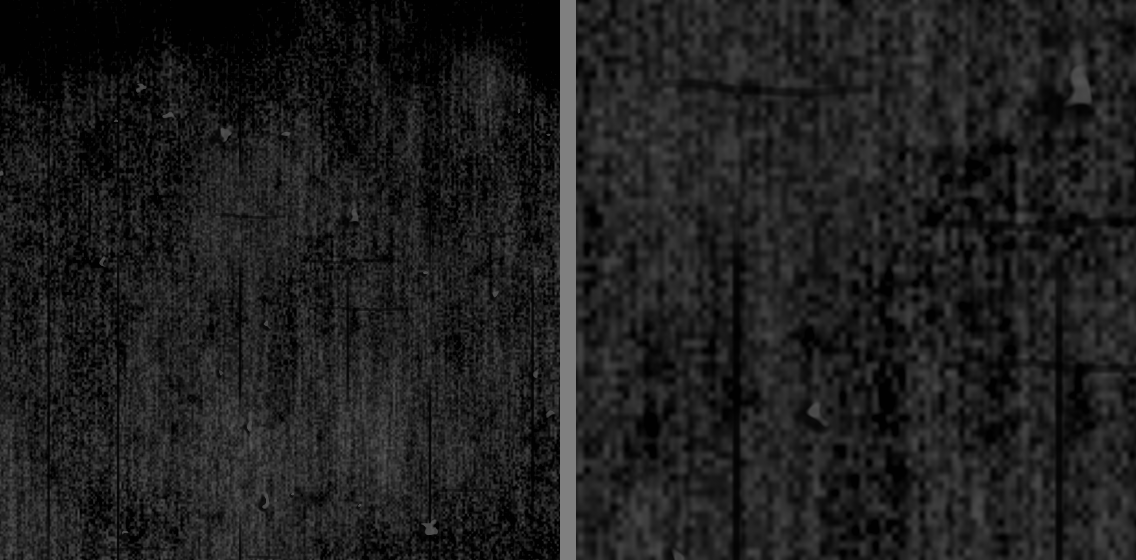
Left, the full canvas; right, a detail of the centre.
A WebGL 2 fragment shader for this texture:

```glsl
#version 300 es
precision highp float;
// Worn, sooty dark boards: cloudy grey stains under fine vertical fibres and grain.
// Layered value noise sets the tone; looped seams, scratches and pale chips
// add wear, and an uneven black scorch covers the upper edge.

uniform vec2 u_resolution;
out vec4 fragColor;

float hash(vec2 p) {
  vec3 q = fract(p.xyx * 0.1031);
  q += dot(q, q.yzx + 33.33);
  return fract((q.x + q.y) * q.z);
}

float noise(vec2 p) {
  vec2 cell = floor(p);
  vec2 f = fract(p);
  f = f * f * (3.0 - 2.0 * f);
  float low = mix(hash(cell), hash(cell + vec2(1.0, 0.0)), f.x);
  float high = mix(hash(cell + vec2(0.0, 1.0)), hash(cell + 1.0), f.x);
  return mix(low, high, f.y);
}

float fbm(vec2 p) {
  float sum = 0.0;
  float weight = 0.5;
  for (int i = 0; i < 5; i++) {
    sum += weight * noise(p);
    p = p * 2.03 + vec2(17.3, 9.1);
    weight *= 0.5;
  }
  return sum / 0.97;
}

// Thin vertical fibres of mixed length, centred on zero
float fibres(vec2 p) {
  float fine = noise(p * vec2(250.0, 14.0) + 31.0);
  float wide = noise(p * vec2(105.0, 5.0) + 73.0);
  return 0.65 * fine + 0.35 * wide - 0.5;
}

// Soft speckle, slightly stretched along the boards, centred on zero
float speckle(vec2 p) {
  float fine = noise(p * vec2(256.0, 225.0) + 11.0);
  float coarse = noise(p * vec2(150.0, 115.0) + 57.0);
  return 0.75 * fine + 0.25 * coarse - 0.5;
}

// Dark gaps between boards, broken along their length
float seams(vec2 p, float count) {
  float dark = 0.0;
  for (float i = 0.0; i < count; i++) {
    float x = (i + 0.2 + 0.6 * hash(vec2(i, 4.0))) / count;
    float line = 1.0 - smoothstep(0.0008, 0.0034, abs(p.x - x));
    float worn = smoothstep(0.25, 0.6, noise(vec2(i * 7.0 + 3.0, p.y * 5.0)));
    dark = max(dark, line * worn);
  }
  return dark;
}

// Faint, short horizontal scratches
float scratches(vec2 p, float count) {
  float dark = 0.0;
  for (float i = 0.0; i < count; i++) {
    vec2 center = vec2(hash(vec2(i, 21.0)), hash(vec2(i, 35.0)));
    float halfLength = mix(0.03, 0.11, hash(vec2(i, 48.0)));
    float wobble = 0.006 * (noise(vec2(p.x * 30.0, i * 5.0)) - 0.5);
    float line = 1.0 - smoothstep(0.001, 0.004, abs(p.y - center.y + wobble));
    float span = 1.0 - smoothstep(0.5, 1.0, abs(p.x - center.x) / halfLength);
    dark = max(dark, line * span);
  }
  return dark;
}

// Ragged chips: x is the pale face, y the dark hollow beside it
vec2 chips(vec2 p, float count) {
  vec2 mask = vec2(0.0);
  vec2 ragged = vec2(noise(p * 85.0), noise(p * 85.0 + 40.0)) - 0.5;
  for (float i = 0.0; i < count; i++) {
    vec2 center = vec2(hash(vec2(i, 62.0)), 0.92 * hash(vec2(i, 87.0)));
    float size = mix(0.003, 0.013, pow(hash(vec2(i, 93.0)), 2.0));
    vec2 stretch = mix(vec2(0.7, 1.4), vec2(1.4, 0.6), hash(vec2(i, 99.0)));
    vec2 offset = p - center + ragged * size * 2.2;
    float face = length(offset / stretch) / size;
    float hollow = length(offset + size * vec2(1.0, 0.8)) / size;
    mask.x = max(mask.x, 1.0 - smoothstep(0.6, 1.15, face));
    mask.y = max(mask.y, 1.0 - smoothstep(0.7, 2.0, hollow));
  }
  return mask;
}

// Uneven black scorch hanging from the upper edge
float scorch(vec2 p) {
  float ragged = fbm(p * vec2(7.0, 6.0) + 23.0) - 0.5;
  return smoothstep(0.84, 1.0, p.y + 0.38 * ragged * smoothstep(0.65, 0.9, p.y));
}

void main() {
  vec2 p = gl_FragCoord.xy / u_resolution;

  // Broad stains, paler towards the foot of the boards
  float stain = fbm(p * vec2(7.0, 4.5) + 5.0) - 0.5;
  float board = noise(vec2(p.x * 16.0, p.y * 5.0) + 81.0) - 0.5;
  float tone = 0.118 + 0.27 * stain + 0.05 * board + 0.05 * (0.5 - p.y);

  // Fibres and grain, rougher in the darker stains
  float roughness = mix(0.34, 0.22, smoothstep(-0.15, 0.15, stain));
  tone += 0.17 * fibres(p) + roughness * speckle(p);

  // Pits, scorch and scattered damage
  float pits = smoothstep(0.6, 0.85, fbm(p * vec2(32.0, 28.0) + 47.0));
  vec2 chip = chips(p, 22.0);
  tone -= 0.1 * pits + 0.19 * scorch(p);
  tone *= 1.0 - 0.85 * seams(p, 6.0);
  tone *= 1.0 - 0.5 * scratches(p, 9.0);
  tone *= 1.0 - 0.75 * chip.y;
  tone = mix(tone, 0.33 + 0.1 * speckle(p), 0.85 * chip.x);

  fragColor = vec4(vec3(clamp(tone, 0.005, 0.45)), 1.0);
}
```
